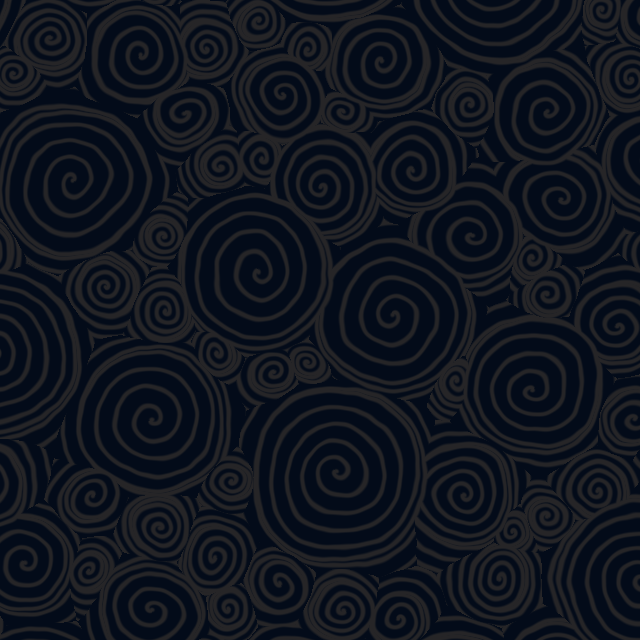
A WebGL 2 fragment shader for this pattern:

```glsl
#version 300 es
precision highp float;
// Dark field of overlapping hand-drawn spirals, packed from large to tiny.
// Each level is a rotated jittered grid; a disc lives only if its centre is
// clear of larger ones. Leftover gaps continue the arms of the nearest disc.
uniform vec2 u_resolution;
out vec4 fragColor;

const vec3 NIGHT = vec3(0.013, 0.044, 0.098);
const vec3 INK = vec3(0.148, 0.146, 0.154);
const int LEVELS = 4;
const float LARGEST_CELL = 0.27;
const float LEVEL_SHRINK = 0.62;
const vec4 PRESENCE = vec4(0.72, 0.85, 0.9, 0.6);
const float JITTER = 0.34;       // spread of centres, in cells
const vec2 RADIUS = vec2(0.38, 0.5);  // smallest and largest, in cells
const float CLEARANCE = 0.65;    // share of a radius kept in view
const float LINE_HALF = 0.0034;
const float LINE_SOFT = 0.0021;
const float TAU = 6.2831853;

// Integer hash, three values in 0..1
vec3 hash3(ivec3 key) {
  uvec3 v = uvec3(key + 1000) * 1664525u + 1013904223u;
  v.x += v.y * v.z; v.y += v.z * v.x; v.z += v.x * v.y;
  v ^= v >> 16u;
  v.x += v.y * v.z; v.y += v.z * v.x; v.z += v.x * v.y;
  return vec3(v >> 8u) / 16777216.0;
}

// Gradient noise, about -0.7..0.7
float cornerSlope(vec2 cell, vec2 offset, int seed) {
  float angle = TAU * hash3(ivec3(ivec2(cell), seed)).x;
  return dot(vec2(cos(angle), sin(angle)), offset);
}
float gradientNoise(vec2 p, int seed) {
  vec2 c = floor(p), f = p - c, u = f * f * f * (f * (f * 6.0 - 15.0) + 10.0);
  vec2 e = vec2(1.0, 0.0);
  float low = mix(cornerSlope(c, f, seed), cornerSlope(c + e, f - e, seed), u.x);
  float high = mix(cornerSlope(c + e.yx, f - e.yx, seed),
                   cornerSlope(c + 1.0, f - 1.0, seed), u.x);
  return mix(low, high, u.y);
}
vec2 wobble(vec2 p, int seed) {
  return vec2(gradientNoise(p, seed), gradientNoise(p, seed + 1));
}

// Disc number i (0..8) of a level around p: centre and radius, 0 if absent
vec3 discNear(vec2 p, int level, int i) {
  float size = LARGEST_CELL * pow(LEVEL_SHRINK, float(level));
  float angle = 0.35 + 0.8 * float(level);
  mat2 grid = mat2(cos(angle), sin(angle), -sin(angle), cos(angle));
  vec2 cell = floor(grid * p / size) + vec2(i % 3 - 1, i / 3 - 1);
  vec3 h = hash3(ivec3(ivec2(cell), level));
  float present = step(hash3(ivec3(ivec2(cell), level + 50)).x, PRESENCE[level]);
  vec2 centre = (cell + 0.5 + JITTER * (h.xy - 0.5)) * size;
  return vec3(centre * grid, present * size * mix(RADIUS.x, RADIUS.y, h.z));
}

bool crowds(vec3 big, vec3 small) {
  return big.z > 0.0 && distance(big.xy, small.xy) < big.z + CLEARANCE * small.z;
}

// clearN: the disc is not crowded by any living disc of levels 0..N
bool clearAll(vec3 s) { return true; }
#define DEFINE_CLEAR(NAME, LEVEL, ABOVE) bool NAME(vec3 s) { if (!ABOVE(s)) return false; for (int i = 0; i < 9; i++) { vec3 b = discNear(s.xy, LEVEL, i); if (crowds(b, s) && ABOVE(b)) return false; } return true; }
DEFINE_CLEAR(clear0, 0, clearAll)
DEFINE_CLEAR(clear1, 1, clear0)
DEFINE_CLEAR(clear2, 2, clear1)

bool isAlive(vec3 s, int level) {
  if (level == 0) return true;
  if (level == 1) return clear0(s);
  return level == 2 ? clear1(s) : clear2(s);
}

// Distance to a spiral whose last turn closes on the rim
float spiralDistance(vec2 p, vec3 disc) {
  vec2 q = p - disc.xy;
  float seed = fract(dot(disc.xy, vec2(37.3, 91.7)));
  float pitch = disc.z / floor(1.9 + 26.0 * disc.z);
  float d = length(q);
  float hand = seed < 0.35 ? -1.0 : 1.0;
  float turn = fract(hand * atan(q.y, q.x + 1e-6) / TAU + seed * 7.0);
  float arm = max(0.0, round(d / pitch - turn));
  float slope = d / length(vec2(d, pitch / TAU));
  return min(d, abs(d - pitch * (arm + turn)) * slope);
}

void main() {
  float canvas = min(u_resolution.x, u_resolution.y);
  vec2 p = gl_FragCoord.xy / canvas;
  p += 0.013 * wobble(p * 9.0, 100) + 0.0025 * wobble(p * 38.0, 200);

  // Walk discs front to back until one covers this point
  float reach = LINE_HALF + LINE_SOFT, gap = 1.0, lineDistance = 1.0;
  vec3 owner = vec3(0.0, 0.0, 0.1);
  for (int level = 0; level < LEVELS && gap > 0.0; level++) {
    for (int i = 0; i < 9 && gap > 0.0; i++) {
      vec3 disc = discNear(p, level, i);
      float d = distance(p, disc.xy) - disc.z;
      if (disc.z <= 0.0 || d > max(gap, reach) || !isAlive(disc, level)) continue;
      lineDistance = min(lineDistance, abs(d));
      if (d < gap) { gap = d; owner = disc; }
    }
  }
  lineDistance = min(lineDistance, spiralDistance(p, owner));

  float soft = max(LINE_SOFT, 0.7 / canvas);
  float ink = 1.0 - smoothstep(LINE_HALF - soft, LINE_HALF + soft, lineDistance);
  fragColor = vec4(mix(NIGHT, INK, ink), 1.0);
}
```
